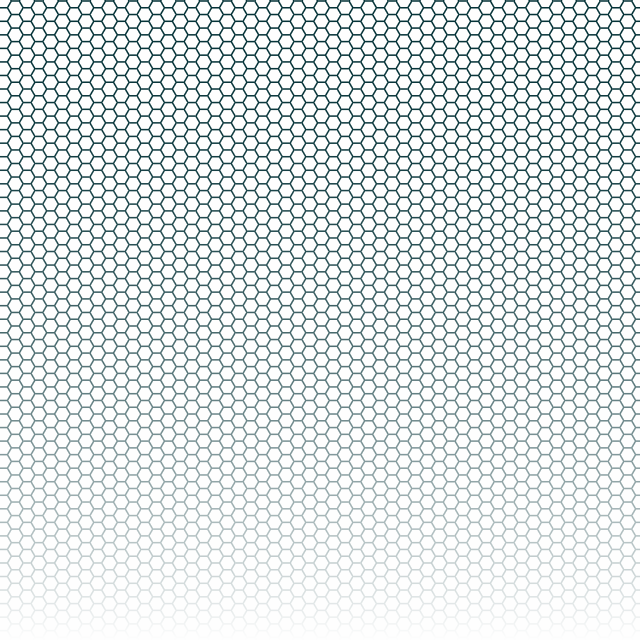
Reproduce this pattern procedurally as a three.js fragment shader.

```glsl
const vec2 REPEATS = vec2(27.17, 47.26);       // hexagon pairs across, hexagons down
const vec2 FIRST_CENTER = vec2(0.0055, 0.9773); // center of one hexagon on the canvas
const float LINE_WIDTH = 0.0024;               // as a share of the canvas
const float FADE_POWER = 2.0;                  // how late the lines fade downwards
const vec3 PAPER = vec3(0.995);
const vec3 INK = vec3(0.02, 0.20, 0.22);

const vec2 CELL = vec2(1.7320508, 1.0);        // lattice cell of flat-topped hexagons

varying vec2 vUv;

// Distance to the nearest hexagon edge, where a hexagon is one unit high
float hexEdgeDistance(vec2 p) {
  vec2 a = mod(p + 0.5 * CELL, CELL) - 0.5 * CELL;
  vec2 b = mod(p, CELL) - 0.5 * CELL;
  vec2 q = abs(dot(a, a) < dot(b, b) ? a : b);
  return 0.5 - max(q.y, dot(q, vec2(0.8660254, 0.5)));
}

void main() {
  // Honeycomb outline, back in canvas units
  vec2 p = (vUv - FIRST_CENTER) * REPEATS * CELL;
  float edge = hexEdgeDistance(p) / REPEATS.y;

  // Smooth the line over one pixel
  float pixel = max(fwidth(vUv.y), 1e-5);
  float line = clamp((0.5 * LINE_WIDTH - edge) / pixel + 0.5, 0.0, 1.0);

  // Lines dissolve towards the bottom
  float opacity = 1.0 - pow(clamp(1.0 - vUv.y, 0.0, 1.0), FADE_POWER);

  gl_FragColor = vec4(mix(PAPER, INK, line * opacity), 1.0);
}
```
